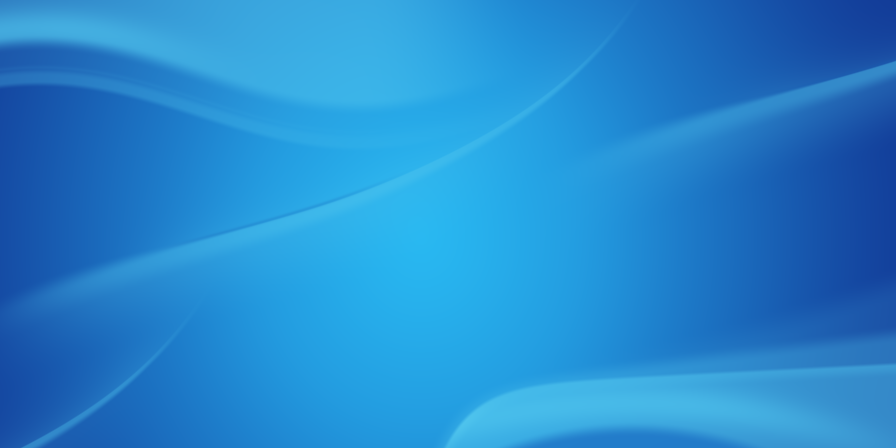
This background is drawn by a Shadertoy shader. Its source:

```glsl
const vec3 CORE = vec3(0.16, 0.73, 0.95);
const vec3 MID = vec3(0.125, 0.55, 0.84);
const vec3 DEEP = vec3(0.07, 0.225, 0.59);
const vec3 LIGHT = vec3(0.31, 0.77, 0.93);
const vec3 SHADE = vec3(0.08, 0.36, 0.70);
const vec2 GLOW_CENTER = vec2(0.94, 0.47);
const vec2 GLOW_SCALE = vec2(1.0, 0.86);
const float MID_RADIUS = 0.66;
const float DEEP_START = 0.32;
const float DEEP_RADIUS = 1.22;
const vec2 RIGHT_SHIFT = vec2(1.29, 0.326);
const vec2 CORNER_SHIFT = vec2(-0.97, -0.664);
const float STEP = 0.002;

float fall(float a, float b, float x) { return 1.0 - smoothstep(a, b, x); }

float bell(float x, float width) { return exp(-x * x / (width * width)); }

// Turns a vertical gap into an approximate distance from a curve.
float acrossCurve(float gap, float slope) { return gap * inversesqrt(1.0 + slope * slope); }

float swooshHeight(float x) {
    float t = max(x - 0.7, 0.0);
    float s = max(0.7 - x, 0.0);
    return 0.318 + 0.31 * x + 0.25 * x * s * s + 0.3 * t * t + 0.63 * pow(t, 6.0);
}

float waveHeight(float x, float middle) {
    return middle + 0.072 * cos(3.14159 * (x - 0.09) / 0.71);
}

float archHeight(float u, float rise, float bend, float tilt) {
    return rise * (1.0 - exp(-u / bend)) + tilt * u;
}

vec3 backdrop(vec2 p) {
    float r = length((p - GLOW_CENTER) * GLOW_SCALE);
    vec3 color = mix(CORE, MID, smoothstep(-0.1, MID_RADIUS, r));
    return mix(color, DEEP, smoothstep(DEEP_START, DEEP_RADIUS, r));
}

// Long curved streak with a veil below and a soft feather above.
vec3 addSwoosh(vec3 color, vec2 p, float aa) {
    float h = swooshHeight(p.x);
    float d = acrossCurve(p.y - h, (swooshHeight(p.x + STEP) - h) / STEP);
    float ends = smoothstep(-0.12, 0.3, p.x) * fall(1.22, 1.46, p.x);
    float soft = mix(0.022, aa, smoothstep(0.1, 0.6, p.x));
    float below = fall(-soft, soft, d);
    float above = 1.0 - below;
    float veil = below * fall(0.0, 0.19, -d) * fall(0.75, 1.35, p.x);
    float feather = above * exp(-max(d, 0.0) / 0.045) * smoothstep(0.2, 0.5, p.x);
    float width = mix(0.06, 0.009, clamp(p.x / 1.3, 0.0, 1.0));
    float streak = below * fall(0.4 * width, 1.4 * width, -d);
    streak *= mix(0.45, 1.0, smoothstep(0.2, 0.8, p.x));
    float crease = bell(d - 0.003, 0.004) * smoothstep(0.3, 0.5, p.x) * fall(0.7, 0.95, p.x);
    color = mix(color, LIGHT, ends * (0.28 * veil + 0.18 * feather));
    color = mix(color, LIGHT, 0.42 * ends * streak);
    return mix(color, SHADE, 0.22 * ends * crease);
}

// Two wavy folds in the upper left.
vec3 addWaves(vec3 color, vec2 p, float aa) {
    float slope = (waveHeight(p.x + STEP, 0.0) - waveHeight(p.x, 0.0)) / STEP;
    float top = acrossCurve(p.y - waveHeight(p.x, 0.815), slope);
    float upper = acrossCurve(p.y - waveHeight(p.x, 0.775), slope);
    float lower = acrossCurve(p.y - waveHeight(p.x, 0.735), slope);

    float band = smoothstep(-aa, 0.012, lower) * fall(-0.016, 0.012, upper);
    color = mix(color, LIGHT, 0.32 * band * fall(0.4, 1.25, p.x));
    float gap = smoothstep(-0.004, 0.004, upper);
    color = mix(color, LIGHT, 0.14 * gap * fall(0.5, 1.1, p.x));

    float crest = bell(top - 0.05, 0.045) * fall(0.1, 0.65, p.x);
    float body = mix(0.36, 0.5, smoothstep(0.0, 0.6, p.x));
    float fill = smoothstep(-aa, 0.036, top) * (body + 0.4 * crest);
    return mix(color, LIGHT, fill * fall(0.8, 1.2, p.x));
}

// Arched fold with a bright crest in the lower right.
vec3 addArch(vec3 color, vec2 p, float aa) {
    float u = p.x - 0.965;
    float h = archHeight(u, 0.14, 0.07, 0.125);
    float outer = acrossCurve(h - p.y, 0.125 + 2.0 * exp(-u / 0.07));
    float v = p.x - 0.99;
    h = archHeight(v, 0.14, 0.075, 0.05);
    float inner = acrossCurve(h - p.y, 0.05 + 1.87 * exp(-v / 0.075));

    // Faint veil rising toward the right side.
    float veilTop = 0.19 + 0.2 * pow(max(p.x - 1.2, 0.0) / 0.8, 1.6);
    float veil = fall(-0.06, 0.02, p.y - veilTop) * smoothstep(1.1, 1.7, p.x);
    color = mix(color, LIGHT, 0.14 * veil);

    color = mix(color, LIGHT, 0.3 * smoothstep(-0.006, 0.035, outer));
    float inside = smoothstep(-aa, 0.008, inner);
    float ridge = inside * fall(0.006, 0.034, inner);
    float bow = p.x - 1.41;
    float crest = bell(p.y - 0.1 + 0.3 * bow * bow, 0.045) * fall(1.5, 2.2, p.x);
    color = mix(color, LIGHT, inside * (0.27 + 0.48 * crest) + 0.2 * ridge);

    // Dark hollow beneath the crest.
    float hollow = fall(-0.025, 0.01, p.y - 0.05 + 0.6 * bow * bow);
    return mix(color, SHADE + vec3(0.04, 0.1, 0.08), 0.85 * hollow);
}

void mainImage(out vec4 fragColor, in vec2 fragCoord) {
    vec2 p = fragCoord / iResolution.xy * vec2(2.0, 1.0);
    float aa = 1.0 / iResolution.y;
    vec3 color = backdrop(p);
    color = addWaves(color, p, aa);
    color = addSwoosh(color, p, aa);
    color = addSwoosh(color, p - RIGHT_SHIFT, aa);
    color = addSwoosh(color, p - CORNER_SHIFT, aa);
    color = addArch(color, p, aa);
    fragColor = vec4(clamp(color, 0.0, 1.0), 1.0);
}
```
